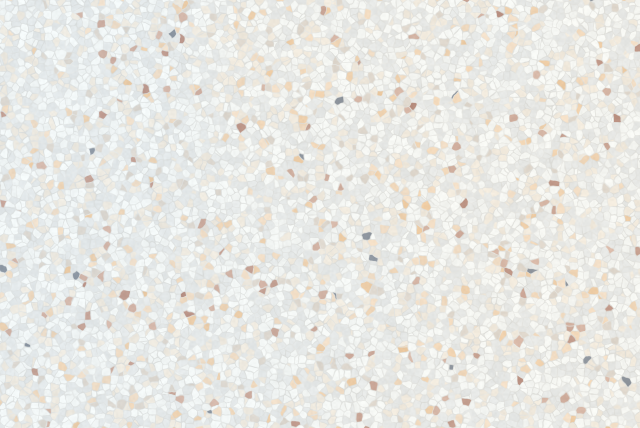
A Shadertoy shader for this texture:

```glsl
const float GRAINS_PER_HEIGHT = 66.0;
const float SIZE_SPREAD = 0.34;     // weight difference between small and large grains
const float WARP = 0.32;            // bending of grain outlines, in cells
const float CORNER_ROUNDING = 0.10;
const float JOINT_INNER = 0.015;
const float JOINT_OUTER = 0.125;
const float MOTTLE = 0.028;
const int SAMPLES = 2;              // per axis

const vec3 JOINT = vec3(0.872, 0.876, 0.868);
const vec3 PALE_GREY = vec3(0.898, 0.908, 0.908);
const vec3 WHITE = vec3(0.955, 0.964, 0.958);
const vec3 CREAM = vec3(0.937, 0.913, 0.872);
const vec3 BEIGE = vec3(0.865, 0.840, 0.808);
const vec3 PEACH = vec3(0.945, 0.875, 0.795);
const vec3 OCHRE = vec3(0.920, 0.785, 0.630);
const vec3 ROSE = vec3(0.840, 0.725, 0.670);
const vec3 BROWN = vec3(0.720, 0.560, 0.510);
const vec3 SLATE = vec3(0.560, 0.590, 0.630);
const vec3 COOL_TINT = vec3(-0.010, 0.002, 0.010);
const vec3 WARM_TINT = vec3(0.007, 0.001, -0.010);

vec3 hash3(vec2 p) {
    vec3 q = fract(vec3(p.xyx) * vec3(0.1031, 0.1030, 0.0973));
    q += dot(q, q.yxz + 33.33);
    return fract((q.xxy + q.yzz) * q.zyx);
}

vec3 noise3(vec2 p) {
    vec2 i = floor(p), f = fract(p);
    f = f * f * (3.0 - 2.0 * f);
    return mix(mix(hash3(i), hash3(i + vec2(1, 0)), f.x),
               mix(hash3(i + vec2(0, 1)), hash3(i + vec2(1, 1)), f.x), f.y);
}

float smoothMin(float a, float b, float k) {
    float h = max(k - abs(a - b), 0.0) / k;
    return min(a, b) - 0.25 * h * h * k;
}

// Weighted Voronoi: returns the distance to the grain outline and the grain's cell
float grainEdge(vec2 p, out vec2 grain) {
    vec2 base = floor(p), center = p;
    float nearest = 1e3;
    for (int y = -2; y <= 2; y++)
    for (int x = -2; x <= 2; x++) {
        vec2 cell = base + vec2(x, y);
        vec3 h = hash3(cell);
        vec2 r = cell + h.xy - p;
        float d = dot(r, r) - SIZE_SPREAD * h.z;
        if (d < nearest) { nearest = d; center = r; grain = cell; }
    }
    float edge = 1.0;
    for (int y = -2; y <= 2; y++)
    for (int x = -2; x <= 2; x++) {
        vec2 cell = base + vec2(x, y);
        if (cell == grain) continue;
        vec3 h = hash3(cell);
        vec2 r = cell + h.xy - p;
        float d = dot(r, r) - SIZE_SPREAD * h.z;
        float border = 0.5 * (d - nearest) / max(length(r - center), 0.05);
        edge = smoothMin(edge, border, CORNER_ROUNDING);
    }
    return edge;
}

// Picks a stone kind by its share, then varies its shade
vec3 stoneColor(vec2 grain) {
    vec3 h = hash3(grain + 217.0);
    float kind = h.x;
    vec3 color = PALE_GREY;
    if (kind > 0.32) color = WHITE;
    if (kind > 0.71) color = CREAM;
    if (kind > 0.88) color = BEIGE;
    if (kind > 0.915) color = mix(PEACH, OCHRE, h.y * h.y);
    if (kind > 0.977) color = mix(ROSE, BROWN, h.y * h.y);
    if (kind > 0.997) color = SLATE;
    return color + (h.z - 0.5) * 0.03;
}

vec3 terrazzo(vec2 p) {
    vec2 bend = noise3(p * 0.9).xy - 0.5 + 0.4 * (noise3(p * 2.3 + 41.0).xy - 0.5);
    vec2 grain;
    float edge = grainEdge(p + WARP * bend, grain);
    vec3 stone = stoneColor(grain);

    // Joints vary in width and darkness, some all but vanish
    vec3 patches = noise3(p * 0.8 + 73.0);
    vec3 joint = JOINT + 0.07 * (patches.x - 0.4);
    joint = mix(joint, stone, 0.15);
    float width = JOINT_OUTER * (0.6 + 0.8 * patches.y);
    vec3 color = mix(joint, stone, smoothstep(JOINT_INNER, width, edge));

    // Fine mottling and a slow drift from cool left to warm right
    color += MOTTLE * (noise3(p * 3.1 + 11.0).z - 0.5);
    float across = p.x / GRAINS_PER_HEIGHT * iResolution.y / iResolution.x;
    float drift = across + 0.5 * (noise3(p * 0.05 + 5.0).x - 0.5);
    return color + mix(COOL_TINT, WARM_TINT, smoothstep(0.0, 0.9, drift));
}

void mainImage(out vec4 fragColor, in vec2 fragCoord) {
    vec3 total = vec3(0.0);
    for (int j = 0; j < SAMPLES; j++)
    for (int i = 0; i < SAMPLES; i++) {
        vec2 offset = (vec2(i, j) + 0.5) / float(SAMPLES) - 0.5;
        total += terrazzo((fragCoord + offset) / iResolution.y * GRAINS_PER_HEIGHT);
    }
    fragColor = vec4(clamp(total / float(SAMPLES * SAMPLES), 0.0, 1.0), 1.0);
}
```
